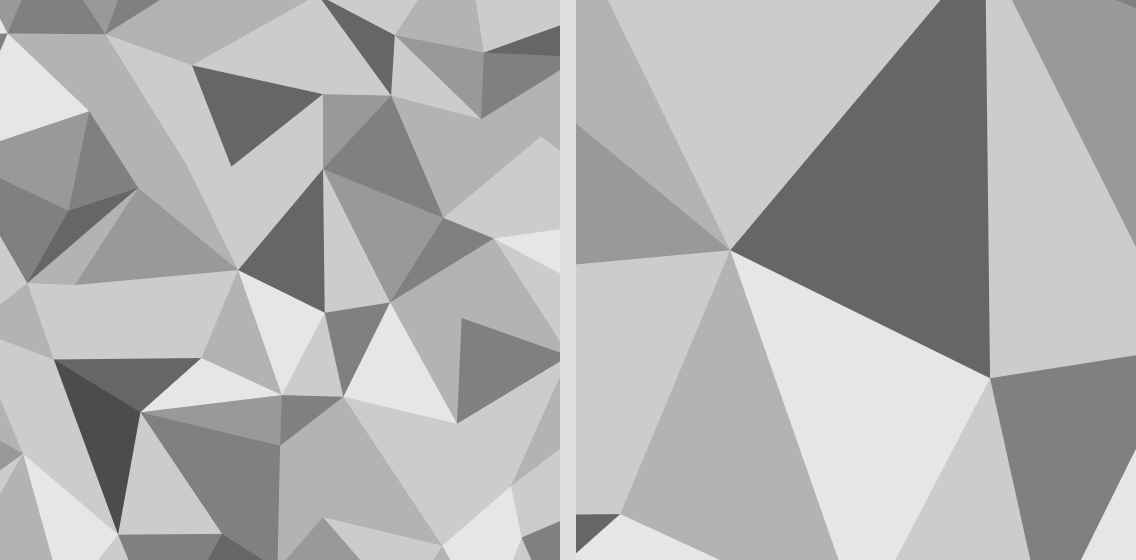
Left: the whole. Right: its middle third, enlarged.
Reproduce this background procedurally as a WebGL 2 fragment shader.

```glsl
#version 300 es
precision highp float;

uniform vec2 u_resolution;
out vec4 fragColor;

const float CELLS = 6.0;       // grid cells along the canvas height
const float GRID_TURN = 0.38;  // grid rotation in radians
const float JITTER = 0.76;     // vertex wander, below 1 keeps the mesh valid
const float GOLDEN = 0.618034;

float hash(vec2 p) {
    return fract(sin(dot(p, vec2(127.1, 311.7))) * 43758.5453);
}

vec2 rotate(vec2 p, float angle) {
    float c = cos(angle), s = sin(angle);
    return vec2(c * p.x - s * p.y, s * p.x + c * p.y);
}

float cross2(vec2 a, vec2 b) {
    return a.x * b.y - a.y * b.x;
}

// Grid corner moved to a random place around its node
vec2 meshVertex(vec2 node, float jitter) {
    vec2 offset = vec2(hash(node), hash(node + 57.3)) - 0.5;
    return node + jitter * offset;
}

// Signed distance to the line a-b, positive on its left
float edgeDistance(vec2 p, vec2 a, vec2 b) {
    return cross2(b - a, p - a) / length(b - a);
}

// Antialiased coverage of a counterclockwise triangle
float triangleCoverage(vec2 p, vec2 a, vec2 b, vec2 c, float pixel) {
    float inside = min(edgeDistance(p, a, b),
                   min(edgeDistance(p, b, c), edgeDistance(p, c, a)));
    return clamp(inside / pixel + 0.5, 0.0, 1.0);
}

// Smaller signed area of the two triangles split along a-c
float splitQuality(vec2 a, vec2 b, vec2 c, vec2 d) {
    return min(cross2(b - a, c - a), cross2(c - a, d - a));
}

// Seven flat greys, spread by their cumulative shares
float greyTone(float rank) {
    float level = step(0.01, rank) + step(0.07, rank) + step(0.24, rank)
                + step(0.36, rank) + step(0.57, rank) + step(0.89, rank);
    return 0.3 + 0.1 * level;
}

// Golden-ratio steps along a row keep the shares even
float facetTone(vec2 cell, float facet) {
    float index = 2.0 * cell.x + facet;
    return greyTone(fract(index * GOLDEN + hash(vec2(cell.y, 8.6))));
}

// Adds one cell's two facets as (tone * coverage, coverage)
vec2 cellFacets(vec2 p, vec2 cell, float jitter, float pixel) {
    vec2 a = meshVertex(cell, jitter);
    vec2 b = meshVertex(cell + vec2(1.0, 0.0), jitter);
    vec2 c = meshVertex(cell + vec2(1.0, 1.0), jitter);
    vec2 d = meshVertex(cell + vec2(0.0, 1.0), jitter);

    // Turn the corners when the other diagonal splits better
    if (splitQuality(b, c, d, a) > splitQuality(a, b, c, d)) {
        vec2 first = a;
        a = b; b = c; c = d; d = first;
    }
    float lower = triangleCoverage(p, a, b, c, pixel);
    float upper = triangleCoverage(p, a, c, d, pixel);
    return lower * vec2(facetTone(cell, 0.0), 1.0)
         + upper * vec2(facetTone(cell, 1.0), 1.0);
}

void main() {
    vec2 uv = gl_FragCoord.xy / u_resolution.y;
    vec2 p = rotate(uv, GRID_TURN) * CELLS;
    float pixel = CELLS / u_resolution.y;

    // Facets can reach into the neighbouring cells
    vec2 sum = vec2(0.0);
    for (int y = -1; y <= 1; y++) {
        for (int x = -1; x <= 1; x++) {
            vec2 cell = floor(p) + vec2(x, y);
            sum += cellFacets(p, cell, JITTER, pixel);
        }
    }
    fragColor = vec4(vec3(sum.x / max(sum.y, 0.001)), 1.0);
}
```
